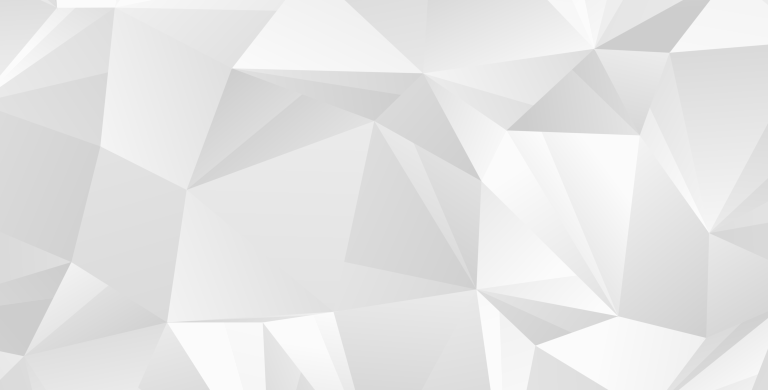
Reproduce this background procedurally as a Shadertoy shader.

```glsl
// Pale grey low-poly backdrop: an irregular triangle mesh with softly shaded facets.
#define CELL 0.31          // mesh spacing, in canvas heights
#define JITTER 0.43        // vertex displacement, in cells
#define TILT 0.42          // mesh rotation, in radians
#define MID_TONE 0.904     // average grey
#define TONE_SPREAD 0.135  // tone range between facets
#define SLOPE 0.13         // strongest shading ramp, per cell
#define SPLIT_TONE 0.035   // tone step inside split facets
#define MERGE_SHARE 0.27   // share of quads kept as one facet
#define REGION_DEPTH 0.045 // strength of the broad shadows
#define DARKEST 0.805
#define LIGHTEST 0.985

float hash(vec2 p) {
    return fract(sin(dot(p, vec2(127.1, 311.7))) * 43758.5453);
}

float cross2(vec2 a, vec2 b) {
    return a.x * b.y - a.y * b.x;
}

vec2 meshVertex(vec2 id) {
    vec2 r = vec2(hash(id + 3.7), hash(id + 41.3));
    return id + (r * 2.0 - 1.0) * JITTER;
}

// Signed distance to the line through a and b, positive on its left
float lineDistance(vec2 p, vec2 a, vec2 b) {
    vec2 e = b - a;
    return cross2(e, p - a) / max(length(e), 1e-4);
}

// Distance to the nearest edge, positive inside the triangle
float triangleDistance(vec2 p, vec2 a, vec2 b, vec2 c) {
    float s = cross2(b - a, c - a) < 0.0 ? -1.0 : 1.0;
    return min(min(s * lineDistance(p, a, b), s * lineDistance(p, b, c)),
               s * lineDistance(p, c, a));
}

// Broad shadows at the left, the upper right and the upper centre
float regionShade(vec2 q) {
    vec2 left = (q - vec2(0.22, 0.40)) / vec2(0.38, 0.36);
    vec2 right = (q - vec2(1.45, 0.92)) / vec2(0.36, 0.24);
    vec2 centre = (q - vec2(0.95, 0.66)) / vec2(0.20, 0.20);
    float shadow = exp(-dot(left, left)) + exp(-dot(right, right))
                 + 0.8 * exp(-dot(centre, centre));
    return REGION_DEPTH * (0.35 - 1.4 * shadow);
}

// Flat tone plus a linear ramp in a random direction
float facetTone(vec2 p, vec2 centre, vec2 seed) {
    float angle = 6.2832 * hash(seed + 7.9);
    float slope = SLOPE * mix(0.15, 1.0, hash(seed + 19.1));
    float ramp = dot(p - centre, vec2(cos(angle), sin(angle)));
    return MID_TONE + TONE_SPREAD * (hash(seed + 29.6) - 0.5) + slope * ramp;
}

void mainImage(out vec4 fragColor, in vec2 fragCoord) {
    mat2 turn = mat2(cos(TILT), sin(TILT), -sin(TILT), cos(TILT));
    vec2 p = turn * (fragCoord / iResolution.y) / CELL;
    float soft = 0.7 / (iResolution.y * CELL);
    vec2 base = floor(p);
    float toneSum = 0.0;
    float weightSum = 0.0;

    for (int j = -1; j <= 1; j++)
    for (int i = -1; i <= 1; i++) {
        vec2 id = base + vec2(i, j);
        vec2 a = meshVertex(id);
        vec2 b = meshVertex(id + vec2(1, 0));
        vec2 c = meshVertex(id + vec2(1, 1));
        vec2 d = meshVertex(id + vec2(0, 1));
        vec2 centre = 0.25 * (a + b + c + d);

        // Cut along a diagonal that lies inside the quad
        bool acInside = cross2(c - a, b - a) * cross2(c - a, d - a) < 0.0;
        bool bdInside = cross2(d - b, a - b) * cross2(d - b, c - b) < 0.0;
        if (!acInside || (bdInside && hash(id + 53.2) < 0.5)) {
            vec2 first = a;
            a = b; b = c; c = d; d = first;
        }

        bool merged = hash(id + 61.8) < MERGE_SHARE;
        float region = regionShade((centre * CELL) * turn);
        for (int k = 0; k < 2; k++) {
            vec2 tip = k == 0 ? b : d;
            float inside = triangleDistance(p, a, tip, c);
            float weight = smoothstep(-soft, soft, inside);
            vec2 seed = id + (merged ? 0.0 : float(k) * 17.3);
            float tone = facetTone(p, centre, seed) + region;

            // Faint crease from one corner to the opposite side
            if (!merged && hash(seed + 73.4) < 0.55) {
                vec2 foot = mix(tip, c, mix(0.25, 0.75, hash(seed + 83.5)));
                float side = smoothstep(-soft, soft, lineDistance(p, a, foot));
                tone += SPLIT_TONE * (side - 0.5);
            }
            toneSum += weight * clamp(tone, DARKEST, LIGHTEST);
            weightSum += weight;
        }
    }
    fragColor = vec4(vec3(toneSum / max(weightSum, 1e-4)), 1.0);
}
```
